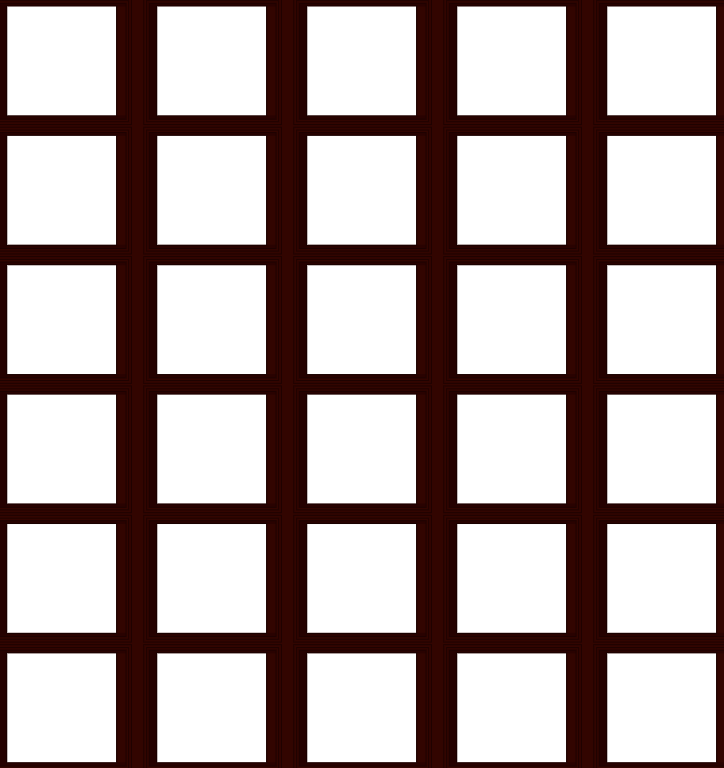
This pattern is drawn by a WebGL 1 fragment shader. Its source:

```glsl
precision highp float;
// A window lattice of white square panes, five across and six down, in dark
// brown wood. Each pane is ringed by thin nested grooves with mitred corners,
// built from a repeated cell and box distances; the left bevel lies in shade.

uniform vec2 u_resolution;

// Lengths are in 1/512 of the canvas height.
const float CANVAS_HEIGHT = 512.0;
const vec2 CELL_SIZE = vec2(100.0, 86.25);
const vec2 FIRST_CENTRE = vec2(41.1, 40.15);
const vec2 PANE_HALF = vec2(36.25);

// Bevel widths on each side of the pane.
const vec2 BEVEL_LEFT_BOTTOM = vec2(5.4, 2.6);
const vec2 BEVEL_RIGHT_TOP = vec2(6.7, 2.2);

const vec3 GLASS = vec3(1.0);
const vec3 WOOD = vec3(0.195, 0.018, 0.0);
const vec3 SHADE = vec3(0.13, 0.0, 0.0);
const vec3 GROOVE = vec3(0.075, 0.0, 0.0);

// Square-cornered distance to a box given by its two opposite corners.
float boxDistance(vec2 p, vec2 low, vec2 high) {
  vec2 d = max(low - p, p - high);
  return max(d.x, d.y);
}

// Coverage of the region where the distance is negative.
float fill(float dist, float pixel) {
  return clamp(0.5 - dist / pixel, 0.0, 1.0);
}

// Coverage of a line of the given width along distance zero.
float line(float dist, float width, float pixel) {
  float half_width = 0.5 * width;
  return fill(abs(dist) - half_width, pixel) * min(1.0, width / pixel);
}

// Offset from the centre of the nearest cell.
vec2 repeatCell(vec2 p, vec2 centre, vec2 size) {
  return mod(p - centre + 0.5 * size, size) - 0.5 * size;
}

// Three nested grooves stepping outwards from the bevel.
float grooves(float bevel, float pixel) {
  float cover = 0.0;
  for (int i = 0; i < 3; i++) {
    float k = float(i);
    float offset = 1.6 * k + 0.1 * k * k;
    cover = max(cover, line(bevel - offset, 0.7, pixel));
  }
  return cover;
}

// Wood around one pane: shaded bevel, grooves and a dark rim at the glass.
vec3 frameColour(vec2 p, float pane, float bevel, float pixel) {
  float leftSide = fill(p.x + PANE_HALF.x, pixel);
  float levelSide = fill(PANE_HALF.y - abs(p.y), pixel);
  float shade = max(0.75 * leftSide, 0.5 * levelSide) * fill(bevel, pixel);
  vec3 colour = mix(WOOD, SHADE, shade);
  colour = mix(colour, GROOVE, 0.65 * grooves(bevel, pixel));
  return mix(colour, GROOVE, 0.7 * line(pane - 0.4, 0.8, pixel));
}

void main() {
  float pixel = CANVAS_HEIGHT / u_resolution.y;
  vec2 p = repeatCell(gl_FragCoord.xy * pixel, FIRST_CENTRE, CELL_SIZE);

  float pane = boxDistance(p, -PANE_HALF, PANE_HALF);
  float bevel = boxDistance(p, -PANE_HALF - BEVEL_LEFT_BOTTOM,
                            PANE_HALF + BEVEL_RIGHT_TOP);

  vec3 colour = frameColour(p, pane, bevel, pixel);
  colour = mix(colour, GLASS, fill(pane, pixel));
  gl_FragColor = vec4(colour, 1.0);
}
```
